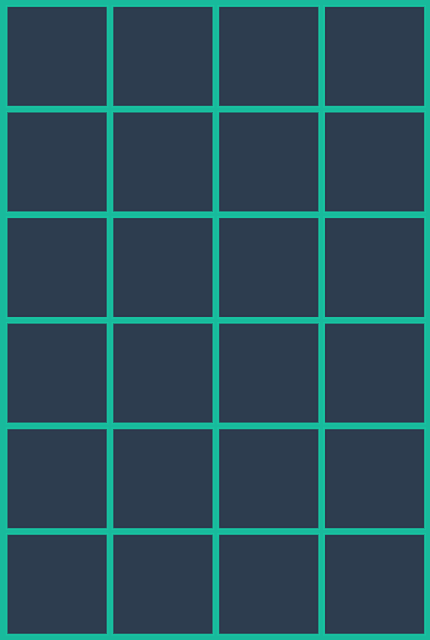
This pattern is drawn by a WebGL 1 fragment shader. Its source:

```glsl
precision highp float;

uniform vec2 u_resolution;

// Signed distance to the nearest grid line, negative inside the line
float gridDistance(vec2 p) {
    vec2 period = vec2(0.16536, 0.16497);
    vec2 halfCells = vec2(2.0, 3.0);
    // Clamping makes the outer border solid up to the canvas edge
    vec2 cell = clamp(p / period, -halfCells, halfCells);
    vec2 toLine = abs(cell - floor(cell + 0.5)) * period;
    return min(toLine.x, toLine.y) - 0.0052;
}

// Soft band of the given half width around a distance
float band(float d, float center, float halfWidth, float pixel) {
    return clamp((halfWidth - abs(d - center)) / pixel + 0.5, 0.0, 1.0);
}

void main() {
    float pixel = 1.0 / u_resolution.y;
    vec2 p = (gl_FragCoord.xy - 0.5 * u_resolution) * pixel;
    float d = gridDistance(p - vec2(0.0013, -0.0005));

    // Tile with a slightly darker rim
    vec3 tile = mix(vec3(0.175, 0.24, 0.31), vec3(0.18, 0.20, 0.29),
                    band(d, 0.0018, 0.0008, pixel));

    // Line with a slightly brighter rim
    vec3 line = mix(vec3(0.095, 0.73, 0.61), vec3(0.09, 0.78, 0.64),
                    band(d, -0.0018, 0.0008, pixel));

    float coverage = clamp(0.5 - d / pixel, 0.0, 1.0);
    gl_FragColor = vec4(mix(tile, line, coverage), 1.0);
}
```
